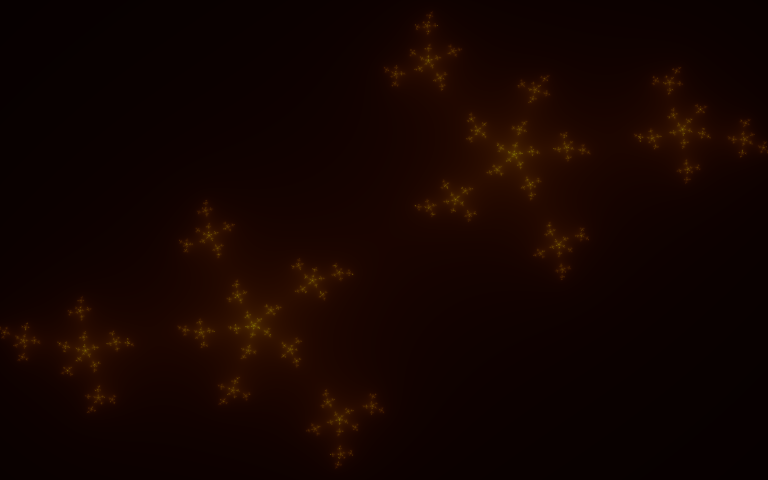
Write a WebGL 2 fragment shader that draws this background.

```glsl
#version 300 es
precision highp float;
// Dim ember-coloured Julia dust: five-armed star clusters glowing on near black.
uniform vec2 u_resolution;
out vec4 fragColor;

// Continuous number of steps of z^2 + c before the point escapes.
float escapeSteps(vec2 z) {
    const vec2 c = vec2(-0.64, -0.72);
    float steps = 0.0;
    for (int i = 0; i < 64; i++) {
        z = vec2(z.x * z.x - z.y * z.y, 2.0 * z.x * z.y) + c;
        steps += 1.0;
        if (dot(z, z) > 256.0) break;
    }
    // The double logarithm removes the jumps between whole steps.
    return steps + 1.0 - log2(max(0.5 * log2(dot(z, z)), 1.0));
}

// Ramp from black through deep red to dull gold.
vec3 emberColor(float steps) {
    float heat = min((steps + 1.0) / 74.0, 0.6);
    return vec3(heat, 1.85 * heat * heat, 0.0);
}

void main() {
    // Average a 2 x 2 grid of samples to smooth the finest stars.
    vec3 color = vec3(0.0);
    for (int i = 0; i < 4; i++) {
        vec2 offset = vec2(i % 2, i / 2) * 0.5 - 0.25;
        vec2 uv = (gl_FragCoord.xy + offset) / u_resolution;
        // The canvas spans 3 by 2 units of the complex plane.
        vec2 z = (uv - 0.5) * vec2(3.0, 2.0);
        color += emberColor(escapeSteps(z)) * 0.25;
    }
    fragColor = vec4(color, 1.0);
}
```
